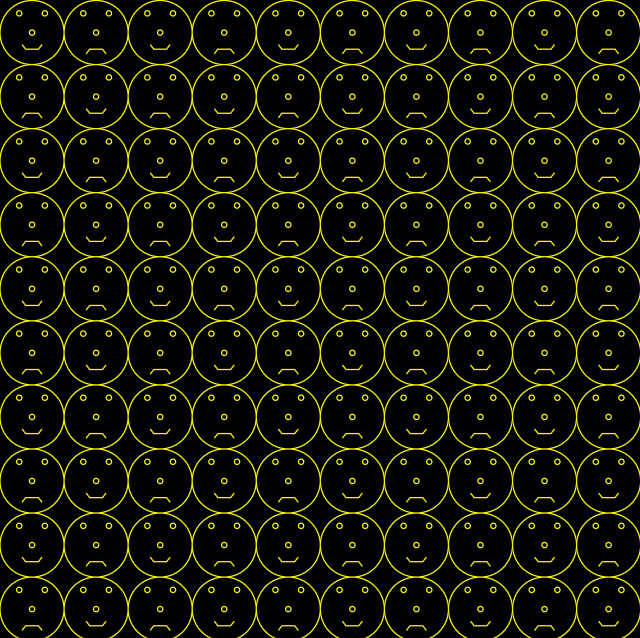
Reproduce this pattern procedurally as a Shadertoy shader.

```glsl
// Ten by ten touching yellow ring faces on black, smiling and frowning in a
// checkerboard. Each cell takes the nearest distance to its rings and mouth
// segments, then strokes that distance with one thin antialiased line.

float ring(vec2 p, float radius) {
    return abs(length(p) - radius);
}

float segment(vec2 p, vec2 a, vec2 b) {
    vec2 pa = p - a, ba = b - a;
    return length(pa - ba * clamp(dot(pa, ba) / dot(ba, ba), 0.0, 1.0));
}

// Flat bar with two slanted ends; bend is +1 for a smile, -1 for a frown.
float mouth(vec2 p, float bend) {
    p.y = (p.y + 0.26) * bend;
    float bar = segment(p, vec2(0.0), vec2(0.1, 0.0));
    float slant = segment(p, vec2(0.1, 0.0), vec2(0.15, 0.065));
    return min(bar, slant);
}

void mainImage(out vec4 fragColor, in vec2 fragCoord) {
    // Square cells sized by the canvas width, with rows counted from the top
    float cellsPerPixel = 9.99 / iResolution.x;
    vec2 grid = vec2(fragCoord.x, iResolution.y - fragCoord.y) * cellsPerPixel;
    grid.y -= 0.008;
    vec2 cell = floor(grid);

    // Local position, y up, folded across the vertical axis of symmetry
    vec2 p = (fract(grid) - 0.5) * vec2(1.0, -1.0);
    p.x = abs(p.x);

    // Outline, nose, eyes and alternating mouth
    float bend = 1.0 - 2.0 * mod(cell.x + cell.y, 2.0);
    float d = ring(p, 0.5);
    d = min(d, ring(p, 0.041));
    d = min(d, ring(p - vec2(0.2, 0.3), 0.041));
    d = min(d, mouth(p, bend));

    // Stroke with a one-pixel soft edge
    float ink = clamp((0.01 - d) / cellsPerPixel + 0.5, 0.0, 1.0);
    fragColor = vec4(vec3(0.97, 0.97, 0.0) * ink, 1.0);
}
```
